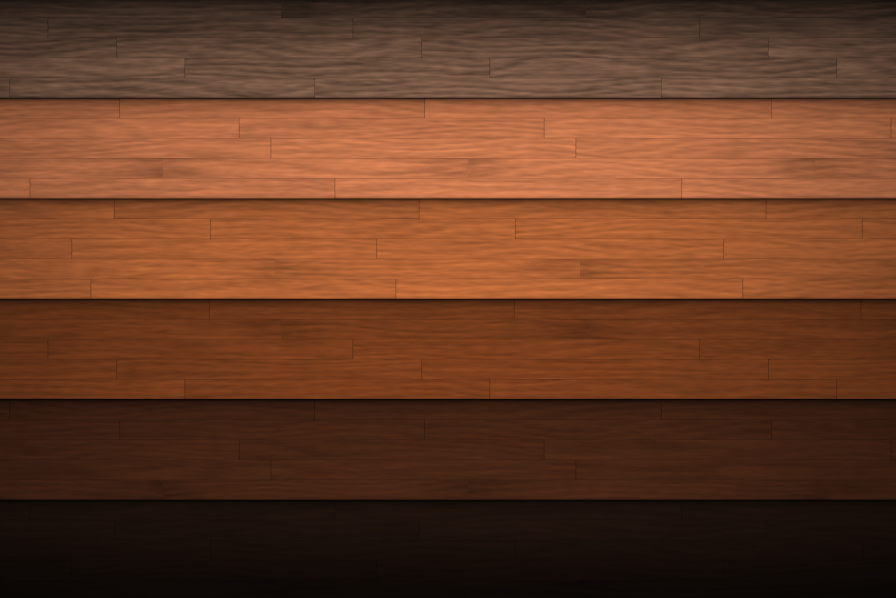
A WebGL 1 fragment shader for this texture:

```glsl
precision highp float;
uniform vec2 u_resolution;

#define BOARD_HEIGHT 0.168
#define TOP_OFFSET 0.004
#define STRIPS 5.0
#define JOINT_PERIOD 1.09
#define JOINT_MIDDLE 0.51
#define GRAIN 0.20
#define FIGURE 0.045
#define KNOT_DARKNESS 0.16
#define SHADOW 0.40
#define SIDE_FALLOFF 0.25

vec2 hashGradient(vec2 cell) {
  vec2 h = vec2(dot(cell, vec2(127.1, 311.7)), dot(cell, vec2(269.5, 183.3)));
  return 2.0 * fract(sin(h) * 43758.55) - 1.0;
}

float gradientNoise(vec2 p) {
  vec2 i = floor(p), f = fract(p);
  vec2 u = f * f * f * (f * (f * 6.0 - 15.0) + 10.0);
  vec2 e = vec2(1.0, 0.0);
  float a = dot(hashGradient(i), f);
  float b = dot(hashGradient(i + e.xy), f - e.xy);
  float c = dot(hashGradient(i + e.yx), f - e.yx);
  float d = dot(hashGradient(i + e.xx), f - e.xx);
  return mix(mix(a, b, u.x), mix(c, d, u.x), u.y);
}

// Position of the first butt joint in each of 16 repeating strips
float jointOffset(float strip) {
  mat4 offsets = mat4(0.47, 0.08, 0.195, 0.309, 0.016, 0.20, 0.40, 0.453,
                      0.273, 0.05, 0.191, 0.352, 0.12, 0.46, 0.152, 0.35);
  vec4 slots = vec4(0.0, 1.0, 2.0, 3.0);
  vec4 column = vec4(equal(slots, vec4(floor(strip / 4.0))));
  vec4 entry = vec4(equal(slots, vec4(mod(strip, 4.0))));
  return dot(entry, offsets * column);
}

float boardBlend(float v, float edge, float aa) {
  return smoothstep(edge - aa, edge + aa, v);
}

vec3 boardColor(float v, float aa) {
  vec3 c = vec3(0.45, 0.33, 0.26);
  c = mix(c, vec3(0.77, 0.46, 0.30), boardBlend(v, 1.0, aa));
  c = mix(c, vec3(0.69, 0.385, 0.21), boardBlend(v, 2.0, aa));
  c = mix(c, vec3(0.47, 0.24, 0.115), boardBlend(v, 3.0, aa));
  c = mix(c, vec3(0.27, 0.143, 0.083), boardBlend(v, 4.0, aa));
  return mix(c, vec3(0.135, 0.08, 0.055), boardBlend(v, 5.0, aa));
}

// Long fibres, short pores and wavy growth rings
float woodGrain(vec2 p) {
  float fibre = gradientNoise(p * vec2(9.0, 110.0));
  float pores = gradientNoise(p * vec2(38.0, 230.0));
  float warp = gradientNoise(p * vec2(3.5, 14.0));
  float rings = sin(6.2832 * (p.y * 65.0 + 3.5 * warp + 0.4 * fibre));
  float cloud = gradientNoise(p * vec2(5.0, 22.0));
  return GRAIN * (0.55 * fibre + 0.65 * pores + 0.5 * cloud) + FIGURE * rings;
}

void main() {
  vec2 p = gl_FragCoord.xy / u_resolution.y;
  float across = gl_FragCoord.x / u_resolution.x;
  float down = 1.0 - p.y;
  float pixel = 1.0 / u_resolution.y;
  float v = (down + TOP_OFFSET) / BOARD_HEIGHT;
  float board = floor(v);
  float inBoard = fract(v);

  // Strips and their staggered joints
  float row = floor(v * STRIPS);
  float strip = mod(row, 16.0);
  float start = p.x - jointOffset(strip);
  float along = mod(start, JOINT_PERIOD);
  float piece = 2.0 * floor(start / JOINT_PERIOD) + step(JOINT_MIDDLE, along);
  float toJoint = min(min(along, JOINT_PERIOD - along), abs(along - JOINT_MIDDLE));
  float inStrip = fract(v * STRIPS);
  float toSeam = min(inStrip, 1.0 - inStrip) * BOARD_HEIGHT / STRIPS;

  // Wood texture, stronger on the weathered top board
  vec2 seed = hashGradient(vec2(strip, piece));
  float weathered = 1.0 - step(1.0, board);
  float grain = woodGrain(vec2(p.x, down) + seed * vec2(7.0, 3.0));
  float tone = 1.0 + grain * (1.0 + 0.8 * weathered);
  tone += seed.x * (0.025 + 0.035 * weathered);
  float knotRow = 1.0 - min(min(strip, abs(strip - 8.0)), min(abs(strip - 13.0), 1.0));
  float spread = toJoint / 0.07;
  float mottling = 0.8 + gradientNoise(vec2(p.x * 20.0, down * 70.0));
  tone -= knotRow * KNOT_DARKNESS * exp(-spread * spread) * mottling;
  float lineWidth = max(0.0018, pixel);
  tone *= 1.0 - 0.20 * (1.0 - smoothstep(0.0, lineWidth, toJoint)) * (1.0 - knotRow);
  tone *= 1.0 - 0.09 * (1.0 - smoothstep(0.0, lineWidth, toSeam));

  // Overlap shadow below each board edge
  float below = inBoard * BOARD_HEIGHT;
  float above = (1.0 - inBoard) * BOARD_HEIGHT;
  float shade = 1.0 - SHADOW * exp(-below / 0.013) - 0.42 * exp(-below / 0.003);
  shade *= 1.0 - 0.45 * exp(-above / 0.0016);
  shade *= 0.97 + 0.07 * inBoard;

  // Light falls off toward the frame
  float side = abs(2.0 * across - 1.0);
  float light = 1.0 - SIDE_FALLOFF * pow(side, 2.2);
  light *= mix(0.50, 1.0, smoothstep(-0.02, 0.13, down));
  light *= mix(0.38, 1.0, smoothstep(-0.01, 0.17, p.y));

  vec3 color = boardColor(v, 0.6 * pixel / BOARD_HEIGHT);
  gl_FragColor = vec4(clamp(color * tone * shade * light, 0.0, 1.0), 1.0);
}
```
